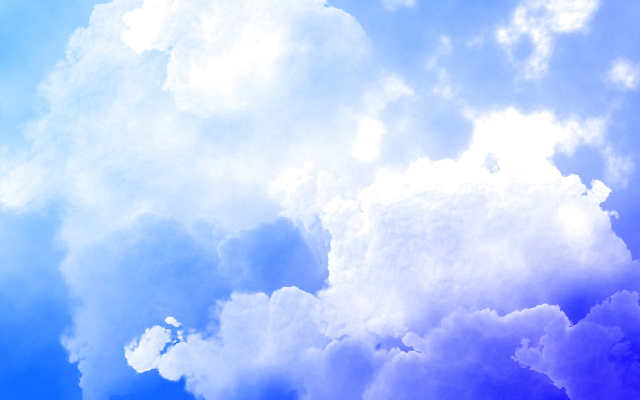
Give the GLSL for this texture, as a Shadertoy shader.

```glsl
// Sunlit cumulus clouds under a blue tint that runs from cyan to violet.
// Warped cloud banks with cellular, ragged edges are painted back to front over
// bright haze; each has a lit rim and dissolves on the side away from the sun.

const vec3 TINT_TOP_LEFT     = vec3(0.08, 0.60, 1.0);
const vec3 TINT_TOP_RIGHT    = vec3(0.16, 0.41, 1.0);
const vec3 TINT_BOTTOM_LEFT  = vec3(0.07, 0.42, 1.0);
const vec3 TINT_BOTTOM_RIGHT = vec3(0.12, 0.08, 0.98);
const vec2 SUN_DIR      = vec2(-0.55, 0.835);
const float PUFF_SCALE  = 8.0;
const float PUFF_HEIGHT = 0.15;
const float EDGE_CRISP  = 0.010;
const float EDGE_MISTY  = 0.070;
const float RELIEF      = 0.85;
const float GRAIN       = 0.018;

const int BANKS = 10;
// Centre and radii of each bank, in canvas heights
const vec4 SHAPE[BANKS] = vec4[BANKS](
    vec4(0.48, 0.60, 0.42, 0.37), vec4(0.66, 0.87, 0.26, 0.23),
    vec4(0.80, 0.45, 0.20, 0.11), vec4(0.43, 0.22, 0.27, 0.25),
    vec4(0.68, 0.30, 0.18, 0.20), vec4(1.18, 0.31, 0.46, 0.29),
    vec4(0.68, 0.11, 0.31, 0.21), vec4(0.88, 0.00, 0.20, 0.16),
    vec4(1.30, -0.02, 0.34, 0.26), vec4(1.58, 0.07, 0.25, 0.21));
// Rim whiteness, core whiteness, rim depth, opacity
const vec4 SHADE[BANKS] = vec4[BANKS](
    vec4(0.88, 0.86, 0.10, 0.75), vec4(1.00, 0.94, 0.08, 0.90),
    vec4(0.99, 0.93, 0.08, 0.80), vec4(0.82, 0.42, 0.08, 0.85),
    vec4(0.80, 0.42, 0.04, 0.85), vec4(1.04, 0.88, 0.20, 0.95),
    vec4(0.95, 0.74, 0.13, 0.90), vec4(0.86, 0.36, 0.06, 0.90),
    vec4(0.88, 0.16, 0.08, 0.90), vec4(0.60, 0.06, 0.07, 0.80));

vec2 hash2(vec2 p) {
    vec3 h = fract(p.xyx * vec3(0.1031, 0.1030, 0.0973));
    h += dot(h, h.yzx + 33.33);
    return fract((h.xx + h.yz) * h.zy);
}

float valueNoise(vec2 p) {
    vec2 cell = floor(p), f = fract(p);
    f = f * f * (3.0 - 2.0 * f);
    float low  = mix(hash2(cell).x, hash2(cell + vec2(1, 0)).x, f.x);
    float high = mix(hash2(cell + vec2(0, 1)).x, hash2(cell + vec2(1, 1)).x, f.x);
    return mix(low, high, f.y);
}

float fbm(vec2 p) {
    float sum = 0.0, amp = 0.5;
    for (int i = 0; i < 6; i++) {
        sum += amp * valueNoise(p);
        p = mat2(1.6, 1.2, -1.2, 1.6) * p + 17.3;
        amp *= 0.5;
    }
    return sum;
}

// Rounded bump around a random point in each cell
float bumps(vec2 p) {
    vec2 cell = floor(p);
    float nearest = 1.0;
    for (int y = -1; y <= 1; y++)
    for (int x = -1; x <= 1; x++) {
        vec2 c = cell + vec2(x, y);
        vec2 toPoint = c + hash2(c + 51.0) - p;
        nearest = min(nearest, dot(toPoint, toPoint));
    }
    return 1.0 - nearest;
}

// Cauliflower height field
float puffs(vec2 p) {
    float sum = 0.0, amp = 0.5;
    p *= PUFF_SCALE;
    for (int i = 0; i < 4; i++) {
        sum += amp * bumps(p);
        p = mat2(1.68, 1.26, -1.26, 1.68) * p + 9.7;
        amp *= 0.54;
    }
    return sum;
}

void mainImage(out vec4 fragColor, in vec2 fragCoord) {
    vec2 uv = fragCoord / iResolution.xy;
    vec2 p = fragCoord / iResolution.y;
    p.x *= 1.6 * iResolution.y / iResolution.x;

    // Shared noise fields
    float haze = fbm(p * 3.0 + 4.0);
    float detail = fbm(p * 9.0 + 31.0);
    float mist = smoothstep(0.42, 0.66, fbm(p * 4.5 + 73.0));
    vec2 warped = p + 0.09 * vec2(haze - 0.5, detail - 0.5);
    float height = puffs(warped);
    float relief = RELIEF * (height - puffs(warped + SUN_DIR * 0.01));
    relief *= 1.0 - 0.65 * mist;

    // Bright haze, with torn wisps at the upper right
    vec2 g = (p - vec2(0.74, 0.58)) / vec2(0.70, 0.38);
    float white = mix(0.05, 0.43, smoothstep(0.0, 0.55, p.y));
    white += 0.52 * exp(-dot(g, g)) + 0.45 * (haze - 0.5) + 0.3 * (detail - 0.5);
    float wisps = smoothstep(0.46, 0.64, 0.35 * haze + 0.65 * detail);
    wisps *= smoothstep(0.8, 1.15, p.x) * smoothstep(0.25, 0.6, p.y);
    white += wisps * (0.36 + relief);

    // Cloud banks, back to front
    for (int i = 0; i < BANKS; i++) {
        vec4 shape = SHAPE[i], shade = SHADE[i];
        vec2 q = (warped - shape.xy) / shape.zw;
        float depth = (1.0 - length(q)) * min(shape.z, shape.w)
                    + PUFF_HEIGHT * (height - 0.68) + 0.16 * (haze - 0.5)
                    + 0.14 * (detail - 0.5);
        float inside = max(depth, 0.0);
        float rim = exp(-inside / shade.z);
        float body = mix(shade.y, shade.x, rim) + relief * (0.4 + 0.6 * rim);
        body += 0.08 * exp(-inside / 0.008) * (1.0 - mist);
        body += 0.32 * (haze - 0.5) + 0.34 * (detail - 0.5);
        float sunSide = smoothstep(-0.65, 0.25, dot(q, SUN_DIR));
        float cover = smoothstep(0.0, mix(EDGE_CRISP, EDGE_MISTY, mist), depth);
        white = mix(white, body, cover * sunSide * shade.w);
    }

    // Fine grain, then the corner-to-corner tint
    white += GRAIN * (valueNoise(p * 320.0) - 0.5) * 2.0;
    vec3 tint = mix(mix(TINT_BOTTOM_LEFT, TINT_BOTTOM_RIGHT, smoothstep(0.1, 1.0, uv.x)),
                    mix(TINT_TOP_LEFT, TINT_TOP_RIGHT, uv.x), smoothstep(0.0, 0.75, uv.y));
    fragColor = vec4(mix(tint, vec3(1.0), clamp(white, 0.0, 1.0)), 1.0);
}
```
